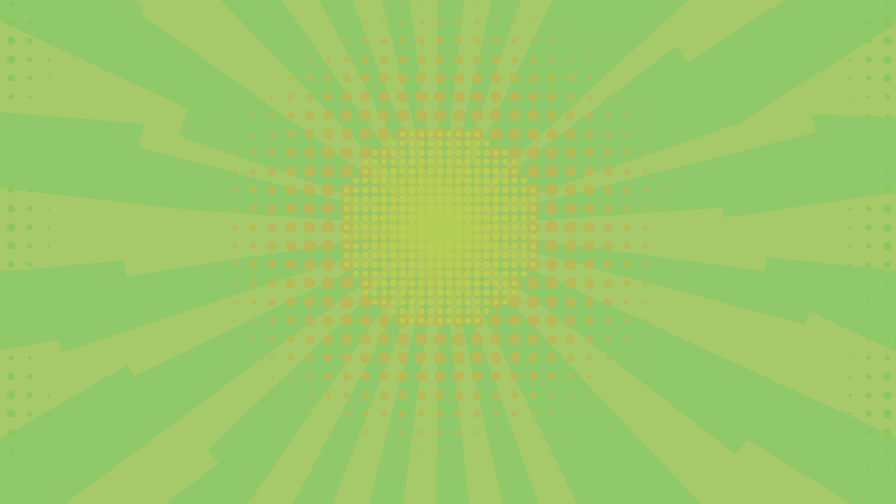
This background is drawn by a WebGL 1 fragment shader. Its source:

```glsl
precision highp float;
uniform vec2 u_resolution;

#define GREEN vec3(0.56, 0.79, 0.41)
#define RAY_GREEN vec3(0.65, 0.79, 0.41)
#define ORANGE vec3(0.72, 0.73, 0.34)
#define YELLOW vec3(0.71, 0.81, 0.33)
#define SIDE_GREEN vec3(0.55, 0.78, 0.34)
#define BURST_CENTER vec2(-0.016, 0.049)
#define DOT_SPACING 0.037
#define HALO_RADIUS 0.56
#define CORE_RADIUS 0.20
#define SIDE_WIDTH 0.14

float cover(float d) {
  return smoothstep(-0.6, 0.6, d * u_resolution.y);
}

float wrapAngle(float a) {
  return mod(a + 180.0, 360.0) - 180.0;
}

// Edge angle in degrees at radius r.
// e = (inner angle, break radius, angle after break, direction after break)
float edgeAngle(vec4 e, float r) {
  float outer = e.w + (e.z - e.w) * e.y / r;
  return mix(e.x, outer, cover(r - e.y));
}

float wedge(vec2 polar, float low, float high) {
  float inside = min(wrapAngle(polar.y - low), wrapAngle(high - polar.y));
  return cover(radians(inside) * polar.x);
}

float bolt(vec2 polar, vec4 low, vec4 high) {
  return wedge(polar, edgeAngle(low, polar.x), edgeAngle(high, polar.x));
}

vec4 straight(float angle) {
  return vec4(angle, 1.0, angle, angle);
}

float rays(vec2 q) {
  vec2 polar = vec2(max(length(q), 0.001), degrees(atan(q.y, q.x)));

  // Narrow fans above and below the center
  float m = 0.0;
  vec2 folded = vec2(polar.x, abs(polar.y));
  for (int i = 0; i < 5; i++) {
    float mid = 67.0 + 13.6 * float(i);
    m = max(m, wedge(folded, mid - 3.4, mid + 3.4));
  }

  // Jagged rays on the right
  m = max(m, bolt(polar, vec4(-7.7, 0.65, -5.2, -5.9), vec4(4.0, 0.563, 1.9, 8.5)));
  m = max(m, bolt(polar, vec4(14.2, 0.77, 16.9, -2.0), vec4(19.2, 0.632, 19.2, 32.6)));
  m = max(m, bolt(polar, vec4(37.5, 0.59, 33.6, 33.0), straight(42.5)));
  m = max(m, bolt(polar, straight(-24.7), vec4(-14.9, 0.75, -12.8, -25.0)));
  m = max(m, bolt(polar, straight(-46.7), vec4(-37.5, 0.74, -34.7, -31.3)));

  // Jagged rays on the left
  m = max(m, bolt(polar, straight(134.0), vec4(144.5, 0.73, 143.5, 143.0)));
  m = max(m, bolt(polar, vec4(160.7, 0.55, 154.8, 155.0), vec4(165.1, 0.62, 160.7, 175.6)));
  m = max(m, bolt(polar, vec4(176.0, 0.5, 176.0, 173.5), vec4(188.9, 0.63, 186.0, 185.1)));
  m = max(m, bolt(polar, vec4(198.3, 0.79, 196.4, 190.3), vec4(206.0, 0.675, 203.7, 210.4)));
  m = max(m, bolt(polar, straight(216.4), vec4(223.8, 0.64, 226.8, 217.6)));
  return m;
}

vec2 cellCenter(vec2 q, float spacing) {
  return floor(q / spacing + 0.5) * spacing;
}

float disc(vec2 q, vec2 center, float radius) {
  return cover(radius - distance(q, center)) * step(0.001, radius);
}

void main() {
  vec2 p = (gl_FragCoord.xy - 0.5 * u_resolution) / u_resolution.y;
  vec2 q = p - BURST_CENTER;
  vec3 color = mix(GREEN, RAY_GREEN, rays(q));

  // Halftone clusters along both sides
  vec2 cell = cellCenter(q, DOT_SPACING);
  vec2 cellPos = cell + BURST_CENTER;
  float fromSide = 0.5 * u_resolution.x / u_resolution.y - abs(cellPos.x);
  float cluster = 0.65 + 0.35 * cos(cell.y * 18.1);
  float sideSize = 0.27 * cluster * clamp(1.0 - fromSide / SIDE_WIDTH, 0.0, 1.0);
  color = mix(color, SIDE_GREEN, disc(q, cell, sideSize * DOT_SPACING));

  // Orange halo, shrinking outward
  float cellRadius = length(cell);
  float haloSize = 0.35 * (1.0 - smoothstep(0.2, HALO_RADIUS, cellRadius));
  haloSize *= step(0.85 * CORE_RADIUS, cellRadius);
  color = mix(color, ORANGE, disc(q, cell, haloSize * DOT_SPACING));

  // Fine yellow core with orange rims
  float fine = 0.5 * DOT_SPACING;
  vec2 fineCell = cellCenter(q, fine);
  float away = length(fineCell) / CORE_RADIUS;
  float visible = step(away, 1.0);
  float coreSize = mix(0.56, 0.31, away) * fine * visible;
  color = mix(color, ORANGE, disc(q, fineCell, coreSize + 0.09 * fine * visible));
  color = mix(color, YELLOW, disc(q, fineCell, coreSize));

  // Soft glow at the heart
  color = mix(color, YELLOW, 0.75 * exp(-dot(q, q) / 0.004));
  gl_FragColor = vec4(color, 1.0);
}
```
